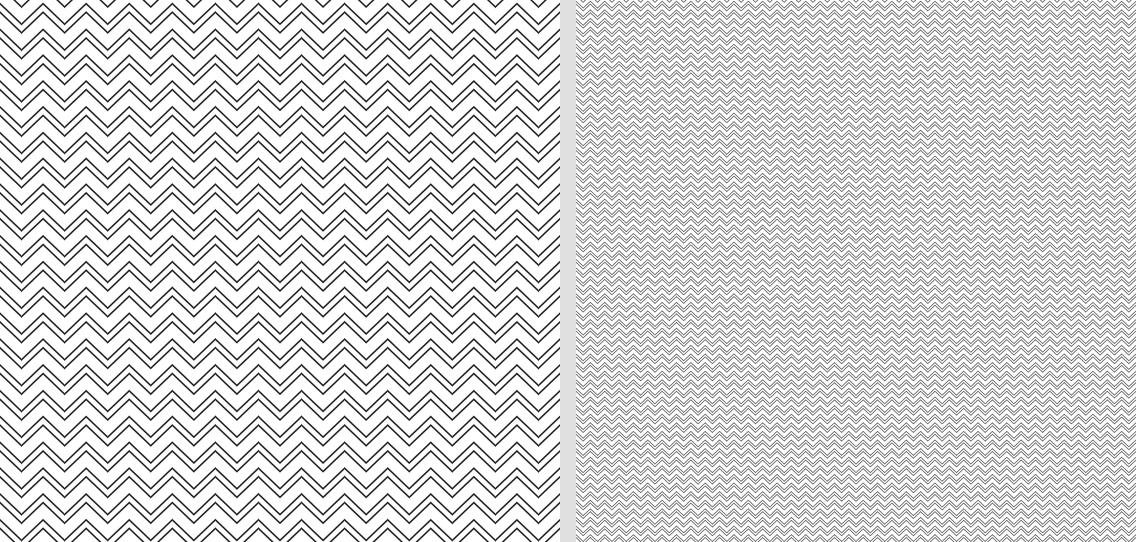
Left, the tile; right, the same tile 3 across and 3 down.
Give the GLSL for this pattern, as a WebGL 1 fragment shader.

```glsl
precision highp float;
// Thin double chevron lines in near-black on white, 13 zigzags across and 21 rows down.

uniform vec2 u_resolution;

// Drop below the peak: 0 at whole x, 1 halfway between.
float zigzag(float x) {
  return 1.0 - abs(2.0 * fract(x) - 1.0);
}

// Vertical distance, in rows, to the nearer line of the pair.
float pairDistance(vec2 cell) {
  float height = cell.y + 0.308 + 0.796 * zigzag(cell.x);
  float fromPairCentre = abs(fract(height + 0.5) - 0.5);
  return abs(fromPairCentre - 0.166);
}

void main() {
  vec2 repeats = vec2(13.0, 21.0);
  vec2 cell = gl_FragCoord.xy / u_resolution * repeats;

  // Edge softness of about one pixel, expressed in rows.
  float soft = 0.95 * repeats.y / u_resolution.y;
  float halfWidth = 0.0405;
  float line = 1.0 - smoothstep(halfWidth - soft, halfWidth + soft, pairDistance(cell));

  vec3 paper = vec3(1.0);
  vec3 ink = vec3(0.1);
  gl_FragColor = vec4(mix(paper, ink, line), 1.0);
}
```
